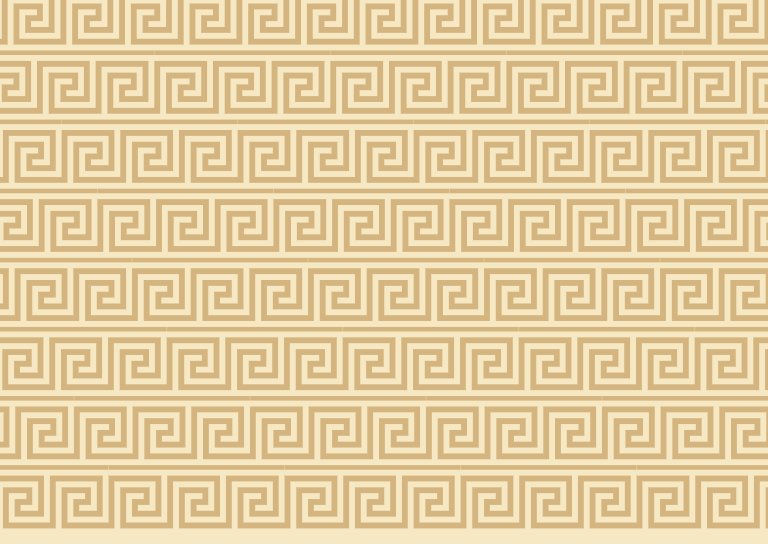
Write a Shadertoy shader that draws this pattern.

```glsl
// Rows of a tan Greek key meander on cream, parted by thin rules.

// Square-ended stroke, one unit wide, along an axis-aligned segment
float strokeDistance(vec2 p, vec2 a, vec2 b) {
    vec2 q = abs(p - 0.5 * (a + b)) - 0.5 * abs(b - a);
    return max(q.x, q.y) - 0.5;
}

// One key: in from the left, round the spiral, out to the next key
float keyDistance(vec2 p) {
    vec2 path[13] = vec2[13](
        vec2(-2, 8), vec2(0, 8), vec2(0, 0), vec2(8, 0), vec2(8, 6),
        vec2(4, 6), vec2(4, 4), vec2(6, 4), vec2(6, 2), vec2(2, 2),
        vec2(2, 8), vec2(10, 8), vec2(10, 0));
    float d = 1e3;
    for (int i = 0; i < 12; i++) {
        d = min(d, strokeDistance(p, path[i], path[i + 1]));
    }
    return d;
}

float coverage(float d, float pixel) {
    return clamp(0.5 - d / pixel, 0.0, 1.0);
}

void mainImage(out vec4 fragColor, in vec2 fragCoord) {
    // Stroke widths as units, measured from the upper left
    float pixel = 130.9 / iResolution.x;
    vec2 p = vec2(fragCoord.x, iResolution.y - fragCoord.y) * pixel;

    // Each row has its own sideways shift, counted in keys
    float rowShift[8] = float[8](2.03, 2.63, 1.05, 1.66, 2.25, 2.84, 1.26, 1.85);
    float row = floor((p.y + 3.4) / 11.78);
    float y = p.y + 1.4 - row * 11.78;
    float x = p.x - 10.0 * rowShift[int(clamp(row, 0.0, 7.0))];

    // Meander
    float ink = coverage(keyDistance(vec2(mod(x, 10.0), y) - 0.5
        - vec2(10.0 * step(9.5, mod(x, 10.0) - 0.5), 0.0)), pixel);

    // Rule above each row, with a faint seam every three keys
    float rule = coverage(abs(y + 1.39) - 0.39, pixel) * step(row, 7.5);
    float seam = coverage(abs(mod(x + 15.0, 30.0) - 15.0) - 0.08, pixel);
    ink = max(ink, rule * (1.0 - 0.35 * seam));

    vec3 cream = vec3(0.97, 0.91, 0.77);
    vec3 tan_ = vec3(0.83, 0.71, 0.50);
    fragColor = vec4(mix(cream, tan_, ink), 1.0);
}
```
